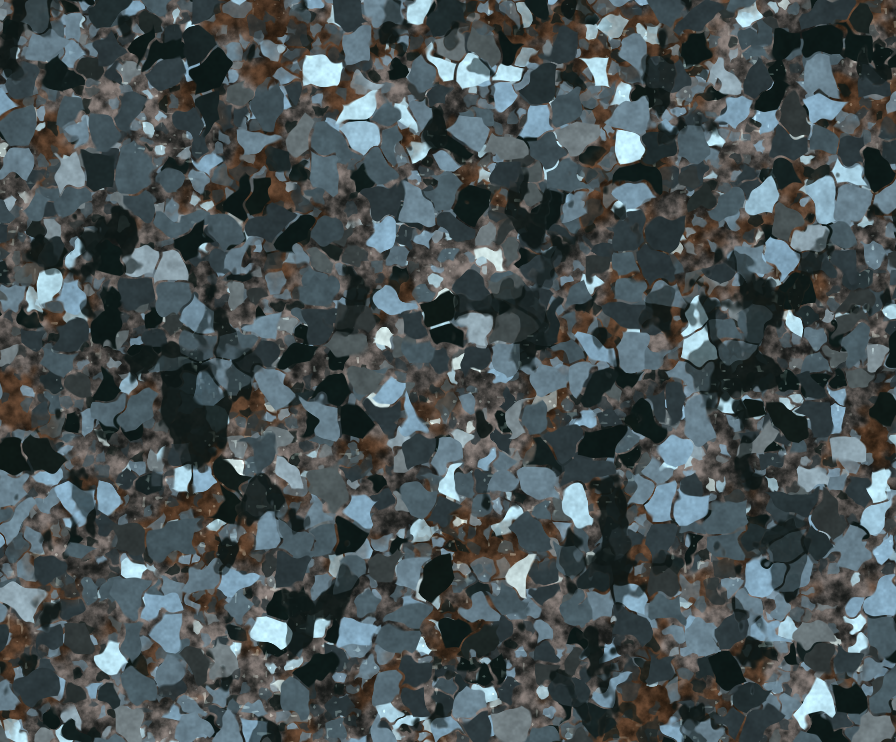
Reproduce this texture procedurally as a WebGL 1 fragment shader.

```glsl
precision highp float;
uniform vec2 u_resolution;

vec3 hash3(vec2 p) {
  vec3 q = fract(p.xyx * vec3(0.1031, 0.1030, 0.0973));
  q += dot(q, q.yxz + 33.33);
  return fract((q.xxy + q.yzz) * q.zyx);
}

float noise(vec2 p) {
  vec2 i = floor(p), f = fract(p);
  f = f * f * (3.0 - 2.0 * f);
  vec2 e = vec2(1.0, 0.0);
  return mix(mix(hash3(i).x, hash3(i + e).x, f.x),
             mix(hash3(i + e.yx).x, hash3(i + e.xx).x, f.x), f.y);
}

float fbm(vec2 p) {
  float sum = 0.0, amp = 0.5;
  for (int i = 0; i < 4; i++) {
    sum += amp * noise(p);
    p = mat2(1.6, 1.2, -1.2, 1.6) * p + 17.3;
    amp *= 0.5;
  }
  return sum / 0.9375;
}

// Interference tints, from extinct black to bright blue-white
vec3 grainTint(float t) {
  vec3 c = vec3(0.05, 0.095, 0.09);
  c = mix(c, vec3(0.17, 0.215, 0.23), smoothstep(0.12, 0.22, t));
  c = mix(c, vec3(0.28, 0.35, 0.38), smoothstep(0.36, 0.46, t));
  c = mix(c, vec3(0.41, 0.50, 0.55), smoothstep(0.56, 0.66, t));
  c = mix(c, vec3(0.52, 0.66, 0.75), smoothstep(0.76, 0.83, t));
  return mix(c, vec3(0.75, 0.91, 0.97), smoothstep(0.89, 0.93, t));
}

// Stretched, turned cells: rgb tint and coverage of the nearest grain
vec4 grainLayer(vec2 p, float scale, float presence, float seed) {
  vec2 warp = vec2(noise(p * scale * 2.3 + seed), noise(p * scale * 2.3 + seed + 40.0)) - 0.5;
  vec2 q = p * scale + 0.4 * warp;
  vec2 cell = floor(q);
  float near = 9.0, second = 9.0;
  vec2 id = cell;
  for (int y = -2; y <= 2; y++) {
    for (int x = -2; x <= 2; x++) {
      vec2 c = cell + vec2(float(x), float(y));
      vec3 h = hash3(c + seed);
      vec2 r = c + 0.1 + 0.8 * h.xy - q;
      float angle = 6.2832 * h.z, stretch = 1.0 + 0.4 * h.x;
      vec2 axis = vec2(cos(angle), sin(angle));
      float d = length(vec2(dot(r, axis) / stretch, dot(r, vec2(-axis.y, axis.x)) * stretch));
      if (d < near) {
        second = near;
        near = d;
        id = c;
      } else {
        second = min(second, d);
      }
    }
  }
  vec3 pick = hash3(id + seed + 71.0);
  float soft = 0.0045 * scale;
  float cover = smoothstep(0.03, 0.03 + soft, second - near);
  cover *= 1.0 - smoothstep(0.76, 0.76 + soft, near);
  cover *= step(pick.x, presence);
  // Faint mottling and a slow shading across each grain
  float shade = 0.86 + 0.28 * fbm(p * 75.0 + 30.0 * pick.z);
  shade *= 1.0 + 0.10 * (pick.z - 0.5);
  vec3 tint = grainTint(pick.y) * shade;
  tint = mix(tint, tint * vec3(1.04, 0.94, 0.88), step(0.8, pick.z));
  return vec4(tint, cover);
}

// Speckled carbonate cement with rusty stains
vec3 cement(vec2 p, float rust) {
  float fine = fbm(p * 85.0);
  float broad = fbm(p * 16.0 + 9.0);
  float value = smoothstep(0.22, 0.80, 0.6 * fine + 0.4 * broad);
  vec3 c = mix(vec3(0.09, 0.10, 0.095), vec3(0.56, 0.52, 0.50), value);
  vec3 stain = mix(vec3(0.10, 0.07, 0.04), vec3(0.43, 0.26, 0.14), fine);
  return mix(c, stain, rust);
}

void over(inout vec3 base, vec4 layer) {
  base = mix(base, layer.rgb, layer.a);
}

void main() {
  vec2 p = gl_FragCoord.xy / u_resolution.y;
  float band = exp(-30.0 * (p.x - 0.86) * (p.x - 0.86));
  float rust = 0.75 * smoothstep(0.54, 0.70, fbm(p * 15.0 + 50.0) + 0.08 * band);
  vec3 color = cement(p, rust);

  // Small, medium and large grains, packed over the cement
  vec4 small = grainLayer(p, 62.0, 0.42, 13.0);
  small.a *= 0.75;
  over(color, small);
  vec4 medium = grainLayer(p, 36.0, 0.46, 131.0);
  medium.a *= 1.0 - 0.5 * rust;
  over(color, medium);

  // Ragged opaque patches, lengthened upwards
  float patches = fbm(p * vec2(17.0, 12.0) + 120.0) + 0.03 * band;
  float dark = smoothstep(0.66, 0.70, patches + 0.06 * (noise(p * 60.0) - 0.5));
  color = mix(color, vec3(0.05, 0.085, 0.08), 0.9 * dark);

  vec4 large = grainLayer(p, 24.0, 0.50, 257.0);
  large.a *= 1.0 - 0.6 * dark;
  over(color, large);

  // Pale crystal specks and fine film grain
  float specks = smoothstep(0.80, 0.95, noise(p * 170.0)) * smoothstep(0.45, 0.65, fbm(p * 9.0 + 80.0));
  color += specks * (1.0 - large.a) * vec3(0.20, 0.22, 0.21);
  color *= 0.95 + 0.10 * noise(p * 260.0);
  gl_FragColor = vec4(clamp(color, 0.0, 1.0), 1.0);
}
```
